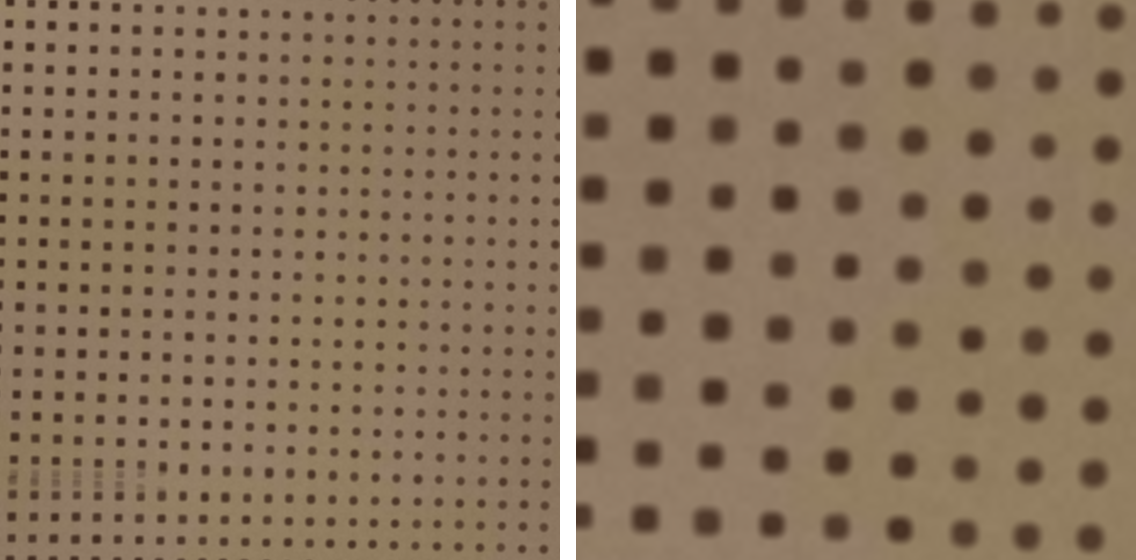
Left: the whole. Right: its middle third, enlarged.
Give the GLSL for this texture, as a Shadertoy shader.

```glsl
// Tan perforated sheet: a slightly tilted grid of soft dark holes with a smeared seam at the lower left.

// Grid, in canvas units measured from the top left
const vec2 GRID_ORIGIN = vec2(0.0182, 0.0039);
const vec2 STEP_ACROSS = vec2(0.0380, 0.00177);
const vec2 STEP_DOWN = vec2(-0.0015, 0.03878);

// Holes
const float HOLE_OUTER = 0.0114;      // radius where the soft rim ends
const float HOLE_INNER = 0.0034;      // radius of the full dark core
const float JITTER = 0.0016;
const float SIZE_VARIATION = 0.12;
const float DEPTH_VARIATION = 0.16;

// Seam where the rows slip and double up
const float SEAM_TOP = 0.81;
const float SEAM_BOTTOM = 0.905;
const float SEAM_SLIP = 0.025;

// Colours
const vec3 SHEET_WARM = vec3(0.572, 0.488, 0.402);
const vec3 SHEET_OLIVE = vec3(0.570, 0.492, 0.378);
const vec3 HOLE_LEFT = vec3(0.245, 0.160, 0.115);
const vec3 HOLE_RIGHT = vec3(0.320, 0.228, 0.165);
const float GRAIN = 0.016;
const float SHADING = 0.035;

float hash(vec2 p) {
    vec3 q = fract(vec3(p.xyx) * 0.1031);
    q += dot(q, q.yzx + 33.33);
    return fract((q.x + q.y) * q.z);
}

float noise(vec2 p) {
    vec2 i = floor(p), f = fract(p);
    f = f * f * (3.0 - 2.0 * f);
    return mix(mix(hash(i), hash(i + vec2(1, 0)), f.x),
               mix(hash(i + vec2(0, 1)), hash(i + vec2(1, 1)), f.x), f.y);
}

// Darkness of the nearest hole, from 0 on the sheet to 1 in the core
float holes(vec2 p) {
    mat2 grid = mat2(STEP_ACROSS, STEP_DOWN);
    vec2 cell = inverse(grid) * (p - GRID_ORIGIN);
    vec2 id = floor(cell + 0.5);
    vec2 seed = id + 60.0;
    vec2 offset = vec2(hash(seed), hash(seed + 91.7)) - 0.5;
    vec2 d = abs(grid * (cell - id) - JITTER * offset);

    // Squarish holes at the left turn round towards the right
    float power = mix(3.6, 2.0, smoothstep(0.0, 0.8, p.x));
    d = max(d / HOLE_OUTER, 1e-4);
    float radius = pow(pow(d.x, power) + pow(d.y, power), 1.0 / power) * HOLE_OUTER;
    radius *= 1.0 + SIZE_VARIATION * (hash(seed + 37.3) - 0.5);

    float depth = 1.0 - DEPTH_VARIATION * hash(seed + 151.9);
    return depth * (1.0 - smoothstep(HOLE_INNER, HOLE_OUTER, radius));
}

void mainImage(out vec4 fragColor, in vec2 fragCoord) {
    vec2 p = fragCoord / iResolution.xy;
    p.y = 1.0 - p.y;

    // Sheet: broad tint patches, slow shading and fine grain
    float tint = noise(p * 5.0 + 3.0) + 0.35 * (noise(p * 32.0) - 0.5);
    tint += 0.35 * (p.x - 0.5) - 0.25 * (p.y - 0.5);
    vec3 color = mix(SHEET_OLIVE, SHEET_WARM, smoothstep(0.3, 0.6, tint));
    color += SHADING * (noise(p * vec2(3.0, 2.5) + 8.0) - 0.5);
    color -= 0.03 * smoothstep(0.6, 1.2, p.x + 0.35 * (1.0 - p.y));

    // Seam: rows cross-fade at the left and bend smoothly elsewhere
    float fade = smoothstep(SEAM_TOP, SEAM_BOTTOM, p.y);
    float joined = smoothstep(0.22, 0.34, p.x);
    float slip = SEAM_SLIP * pow(1.0 - p.x, 1.3);
    float above = holes(p - vec2(0.0, slip * fade * joined));
    float below = holes(p - vec2(0.0, slip * mix(1.0, fade, joined)));
    float darkness = mix(above, below, fade);

    color = mix(color, mix(HOLE_LEFT, HOLE_RIGHT, p.x), darkness);
    color += GRAIN * (noise(p * 230.0) + noise(p * 110.0 + 17.0) - 1.0);
    fragColor = vec4(color, 1.0);
}
```
